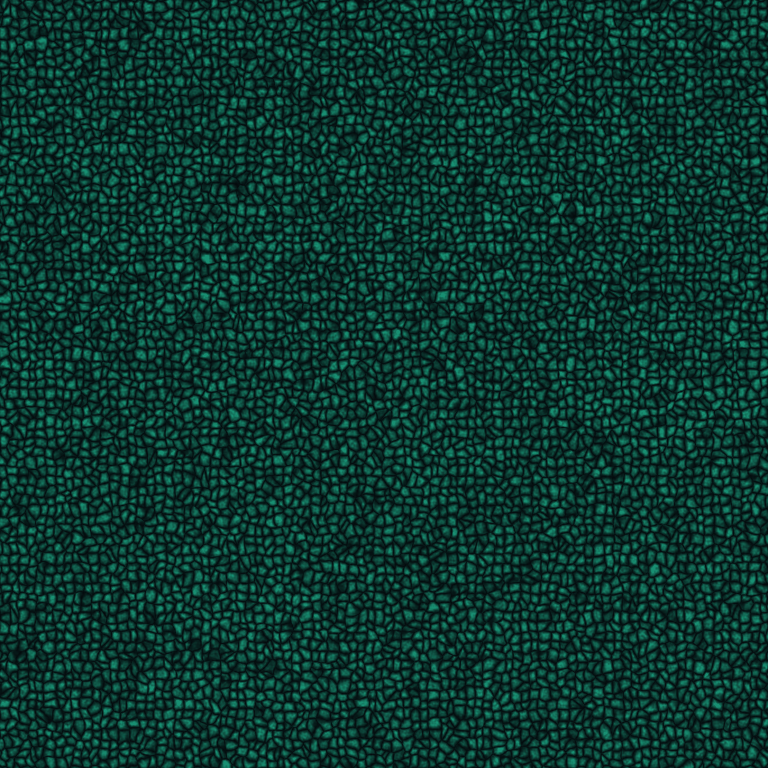
Reproduce this texture procedurally as a three.js fragment shader.

```glsl
varying vec2 vUv;

vec2 hash2(vec2 p) {
  vec3 q = fract(p.xyx * vec3(0.1031, 0.1030, 0.0973));
  q += dot(q, q.yzx + 33.33);
  return fract((q.xx + q.yz) * q.zy);
}

float cornerSlope(vec2 corner, vec2 offset) {
  return dot(hash2(corner + 57.0) * 2.0 - 1.0, offset);
}

float gradientNoise(vec2 p) {
  vec2 i = floor(p), f = fract(p);
  vec2 u = f * f * f * (f * (f * 6.0 - 15.0) + 10.0);
  vec2 e = vec2(1.0, 0.0);
  float low = mix(cornerSlope(i, f), cornerSlope(i + e, f - e), u.x);
  float high = mix(cornerSlope(i + e.yx, f - e.yx), cornerSlope(i + 1.0, f - 1.0), u.x);
  return mix(low, high, u.y);
}

// Rounded-box distance, between a circle and a square
float pebbleDistance(vec2 d) {
  d = abs(d);
  return pow(dot(d * d, d) + 0.00001, 1.0 / 3.0);
}

// x: gap between the two nearest grains, y: grain brightness, zw: offset from its centre
vec4 grains(vec2 p) {
  vec2 cell = floor(p), f = fract(p);
  float nearest = 9.0, second = 9.0;
  vec2 offset = vec2(0.0);
  float shade = 0.0;
  for (int y = -1; y <= 1; y++) {
    for (int x = -1; x <= 1; x++) {
      vec2 neighbour = vec2(float(x), float(y));
      vec2 id = cell + neighbour + 11.0;
      vec2 d = f - neighbour - 0.5 - 0.74 * (hash2(id) - 0.5);
      vec2 trait = hash2(id + 131.0);
      float stretch = mix(0.84, 1.19, trait.x);
      float dist = pebbleDistance(d * vec2(stretch, 1.0 / stretch));
      if (dist < nearest) {
        second = nearest;
        nearest = dist;
        offset = d;
        shade = trait.y;
      } else {
        second = min(second, dist);
      }
    }
  }
  return vec4(second - nearest, shade, offset);
}

void main() {
  // Uneven weave bends the grain rows
  vec2 bend = vec2(gradientNoise(vUv * 45.0), gradientNoise(vUv * 45.0 + 71.0));
  vec2 p = vUv * vec2(84.0, 79.0) + bend * 0.6;
  vec4 grain = grains(p);

  // Domed grains with dark furrows, lit from the upper left
  float tone = smoothstep(-0.12, 0.74, grain.x);
  tone *= mix(0.82, 1.2, grain.y);
  tone += dot(grain.zw, vec2(-0.12, 0.14)) * tone;

  // Fibre creases, fine grit and broad drifts of light
  float crease = gradientNoise(vUv * 165.0 + 19.0);
  float grit = gradientNoise(vUv * 290.0 + 43.0);
  float drift = gradientNoise(vUv * 5.0 + 3.0);
  tone *= 1.0 + 0.55 * crease + 0.4 * grit + 0.16 * drift;
  tone += 0.07 * grit - 0.05;

  vec3 furrow = vec3(0.018, 0.055, 0.062);
  vec3 crown = vec3(0.08, 0.46, 0.37);
  gl_FragColor = vec4(mix(furrow, crown, clamp(tone, -0.1, 1.25)), 1.0);
}
```
